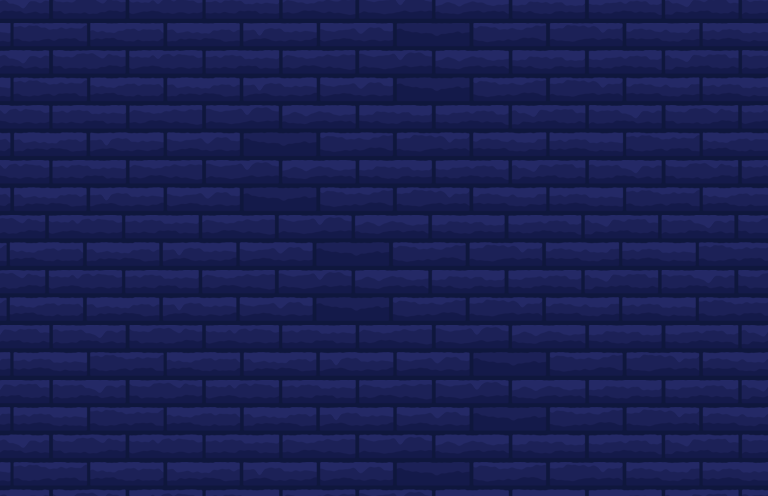
A Shadertoy shader for this texture:

```glsl
const vec2 BRICKS = vec2(10.03, 18.06);     // repeats across and down
const float FIRST_JOINT = 0.157;            // joint offset of odd rows, in bricks
const float BOND_SHIFT = 0.509;             // extra offset of even rows
const float TOP_CROP = 0.18;                // part of the top row outside the canvas
const float STRIP_COLS = 10.0;              // bricks before a strip repeats
const float WORN_COL = 5.0;                 // the shaded brick in each odd row
const float BLOCK_SHIFT[4] = float[4](0.0, -2.0, -1.05, 1.0);

// Lengths below are in row heights
const float BRICK_ASPECT = 2.8;
const float BRICK_HEIGHT = 0.86;
const float JOINT_WIDTH = 0.13;
const float CORNER = 0.05;
const float CHIP_SIZE = 0.016;

const vec3 MORTAR = vec3(0.06, 0.09, 0.24);
const vec3 SHADE = vec3(0.08, 0.10, 0.29);
const vec3 FACE = vec3(0.11, 0.13, 0.34);
const vec3 LIGHT = vec3(0.14, 0.16, 0.40);

float hash(vec2 p) {
    return fract(sin(dot(p, vec2(127.1, 311.7))) * 4375.85);
}

// Layered sines, roughly -1 to 1, with flattened crests like broken stone
float ledge(float x, float seed) {
    float phase = seed * 40.0;
    float s = sin(x * 2.6 + phase)
            + 0.65 * sin(x * 6.1 + phase * 1.7)
            + 0.40 * sin(x * 12.7 + phase * 2.3);
    return tanh(s * 1.1) + 0.16 * sin(x * 21.0 + phase * 3.1);
}

float boxDistance(vec2 p, vec2 halfSize, float radius) {
    vec2 q = abs(p) - halfSize + radius;
    return length(max(q, 0.0)) + min(max(q.x, q.y), 0.0) - radius;
}

void mainImage(out vec4 fragColor, in vec2 fragCoord) {
    vec2 uv = fragCoord / iResolution.xy;
    float blur = 0.8 * BRICKS.y / iResolution.y;

    // Rows run downward; every block of four rows slides one two-row strip
    float down = (1.0 - uv.y) * BRICKS.y + TOP_CROP;
    float row = floor(down);
    float odd = mod(row, 2.0);
    int block = int(mod(floor(row / 4.0), 4.0));
    float across = uv.x * BRICKS.x - FIRST_JOINT
                 - (1.0 - odd) * BOND_SHIFT - BLOCK_SHIFT[block];
    float col = mod(floor(across), STRIP_COLS);

    // Position in the brick: x from its left joint, y from its top
    vec2 local = vec2(fract(across) * BRICK_ASPECT, down - row);
    vec2 id = vec2(col, odd * 17.0 + 3.0);
    float seedA = hash(id);
    float seedB = hash(id + 31.7);
    float seedC = hash(id + 73.3);
    float worn = odd * (1.0 - step(0.5, abs(col - WORN_COL)));

    // Lit upper ledge, with a rounded dip at a random place
    float dipX = (0.2 + 0.6 * seedB) * BRICK_ASPECT;
    float dip = 0.16 * step(0.5, seedC) * exp(-pow((local.x - dipX) / 0.16, 2.0));
    float lightDepth = mix(0.12, 0.33, sqrt(seedA))
                     + 0.075 * ledge(local.x, seedB) + dip - worn;
    float light = 1.0 - smoothstep(-blur, blur, local.y - lightDepth);

    // Shaded lower ledge, tilted a little from brick to brick
    float tilt = (seedC - 0.5) * 0.16 * (local.x / BRICK_ASPECT - 0.5);
    float shadeHeight = 0.23 + 0.06 * ledge(local.x, seedC) + tilt
                      + worn * (0.27 + 0.10 * sin(local.x * 2.2 + 1.0));
    float shade = smoothstep(-blur, blur, local.y - BRICK_HEIGHT + shadeHeight);

    // Brick outline with a chipped top edge
    float chips = CHIP_SIZE * (1.0 + ledge(local.x * 1.7, seedA));
    float height = BRICK_HEIGHT - chips;
    vec2 center = vec2(0.5 * BRICK_ASPECT, chips + 0.5 * height);
    vec2 halfSize = 0.5 * vec2(BRICK_ASPECT - JOINT_WIDTH * (0.85 + 0.3 * seedB), height);
    float outline = boxDistance(local - center, halfSize, CORNER);
    float brick = 1.0 - smoothstep(-blur, blur, outline);

    vec3 color = mix(FACE, LIGHT, light);
    color = mix(color, SHADE, shade);
    color = mix(MORTAR, color, brick);
    fragColor = vec4(color, 1.0);
}
```
